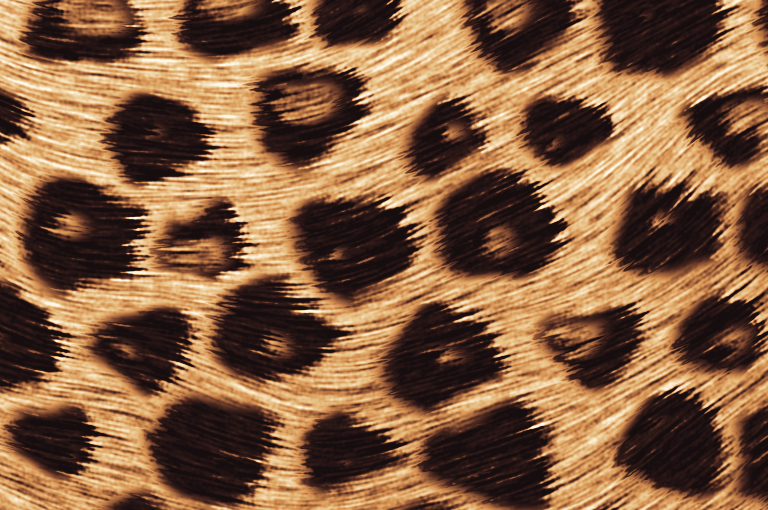
Give the GLSL for this texture, as a WebGL 1 fragment shader.

```glsl
precision highp float;
// Leopard fur: dark rosettes with tawny cores on golden, wind-swept hair.
uniform vec2 u_resolution;

#define SPOT_CELL vec2(0.285, 0.215)  // spacing of the rosettes
#define SPOT_MIN 0.074                // smallest rosette radius
#define SPOT_MAX 0.120                // largest rosette radius
#define SPOT_GAP 0.020                // half width of the lanes between rosettes
#define EDGE_SOFT 0.016               // softness of the rosette rim
#define HAIR_FREQ 130.0               // fineness of single hairs
#define TUFT_FREQ 45.0                // fineness of hair tufts
#define HAIR_STEP 0.004               // step along a hair
#define HAIR_REACH 0.014              // how far hairs carry colour over the rim
#define COAT_TONE 0.73                // brightness of the coat
#define COAT_CONTRAST 0.23            // contrast of the hairs in the coat

const vec3 INK = vec3(0.085, 0.05, 0.06);
const vec3 UMBER = vec3(0.32, 0.17, 0.13);
const vec3 RUSSET = vec3(0.60, 0.36, 0.22);
const vec3 TAWNY = vec3(0.83, 0.56, 0.31);
const vec3 GOLD = vec3(0.90, 0.73, 0.49);
const vec3 CREAM = vec3(0.95, 0.85, 0.69);
const vec3 WHITE = vec3(1.0, 0.97, 0.91);

vec2 hash2(vec2 p) {
  vec3 q = fract(vec3(p.xyx) * vec3(0.1031, 0.1030, 0.0973));
  q += dot(q, q.yzx + 33.33);
  return fract((q.xx + q.yz) * q.zy);
}

float corner(vec2 cell, vec2 offset) {
  return dot(hash2(cell) * 2.0 - 1.0, offset);
}

float gradientNoise(vec2 p) {
  vec2 i = floor(p), f = fract(p);
  vec2 w = f * f * f * (f * (f * 6.0 - 15.0) + 10.0);
  vec2 e = vec2(1.0, 0.0);
  return mix(mix(corner(i, f), corner(i + e, f - e), w.x),
             mix(corner(i + e.yx, f - e.yx), corner(i + 1.0, f - 1.0), w.x), w.y);
}

// Lie of the fur: falls to the right on the left side, rises on the right.
vec2 furDirection(vec2 p) {
  float angle = mix(-0.5, 0.55, smoothstep(0.0, 1.3, p.x + 0.25 * p.y));
  angle += 0.8 * gradientNoise(p * 2.3 + 17.0);
  return vec2(cos(angle), sin(angle));
}

// Noise gathered along one half of a hair, following the lie of the fur.
float strand(vec2 p, float stride) {
  float sum = 0.0;
  for (int i = 0; i < 10; i++) {
    p += furDirection(p) * stride;
    sum += 14.0 * gradientNoise(p * HAIR_FREQ + 200.0);
    sum += 6.0 * gradientNoise(p * TUFT_FREQ + 90.0);
  }
  return sum / 20.0;
}

// Signed distances to the nearest rosette (x) and to its core (y).
vec2 rosettes(vec2 p) {
  p += 0.035 * vec2(gradientNoise(p * 9.0 + 5.0), gradientNoise(p * 9.0 + 41.0));
  float nearest = 1.0, second = 1.0, core = 1.0;
  float row = floor(p.y / SPOT_CELL.y);
  for (int j = -1; j <= 1; j++) {
    float y = row + float(j);
    float stagger = 0.5 * mod(y, 2.0);
    float column = floor(p.x / SPOT_CELL.x - stagger);
    for (int i = -1; i <= 1; i++) {
      vec2 id = vec2(column + float(i), y);
      vec2 place = hash2(id + 31.7), form = hash2(id + 73.1), heart = hash2(id + 117.3);
      vec2 center = (id + vec2(stagger, 0.0) + 0.5 + 0.3 * (place - 0.5)) * SPOT_CELL;
      vec2 v = p - center;
      float lobes = 1.0 + 0.10 * sin(3.0 * atan(v.y, v.x) + 6.283 * form.y);
      float d = length(v * vec2(0.93, 1.07)) - mix(SPOT_MIN, SPOT_MAX, form.x) * lobes;
      if (d < nearest) {
        second = nearest;
        nearest = d;
        float coreRadius = 0.058 * heart.x * smoothstep(0.05, 0.45, center.y);
        vec2 shift = 0.07 * (vec2(heart.y, place.x) - 0.5);
        core = length((v - shift) * vec2(0.85, 1.2)) - coreRadius;
      } else {
        second = min(second, d);
      }
    }
  }
  return vec2(max(nearest, 0.5 * (nearest - second) + SPOT_GAP), core);
}

// Colour ramp from black hair to white hair.
vec3 furColor(float tone) {
  float t = tone * 5.0;
  vec3 c = mix(INK, UMBER, clamp(t, 0.0, 1.0));
  c = mix(c, RUSSET, clamp(t - 1.0, 0.0, 1.0));
  c = mix(c, TAWNY, clamp(t - 2.0, 0.0, 1.0));
  c = mix(c, GOLD, clamp(t - 3.0, 0.0, 1.0));
  c = mix(c, CREAM, clamp(t - 4.0, 0.0, 1.0));
  return mix(c, WHITE, clamp(t - 5.0, 0.0, 1.0));
}

void main() {
  vec2 p = gl_FragCoord.xy / u_resolution.y;
  float hair = strand(p, HAIR_STEP) + strand(p, -HAIR_STEP);

  // Hairs drag the rosette rims along the lie of the fur.
  vec2 spot = rosettes(p + furDirection(p) * hair * HAIR_REACH);
  float outside = smoothstep(-EDGE_SOFT, EDGE_SOFT, spot.x);
  float inCore = 1.0 - smoothstep(-0.02, 0.015, spot.y);

  // Tones of the coat, the black hair and the tawny cores.
  float light = 0.16 * (p.y - 0.5) + 0.05 * (0.75 - p.x) + 0.2 * gradientNoise(p * 3.0);
  float coat = COAT_TONE + light + COAT_CONTRAST * hair;
  float black = 0.03 + 0.05 * hair + 0.25 * smoothstep(1.2, 2.3, hair);
  float tawny = 0.46 + 0.22 * hair;
  float tone = mix(mix(black, tawny, inCore), coat, outside);
  gl_FragColor = vec4(furColor(tone), 1.0);
}
```
